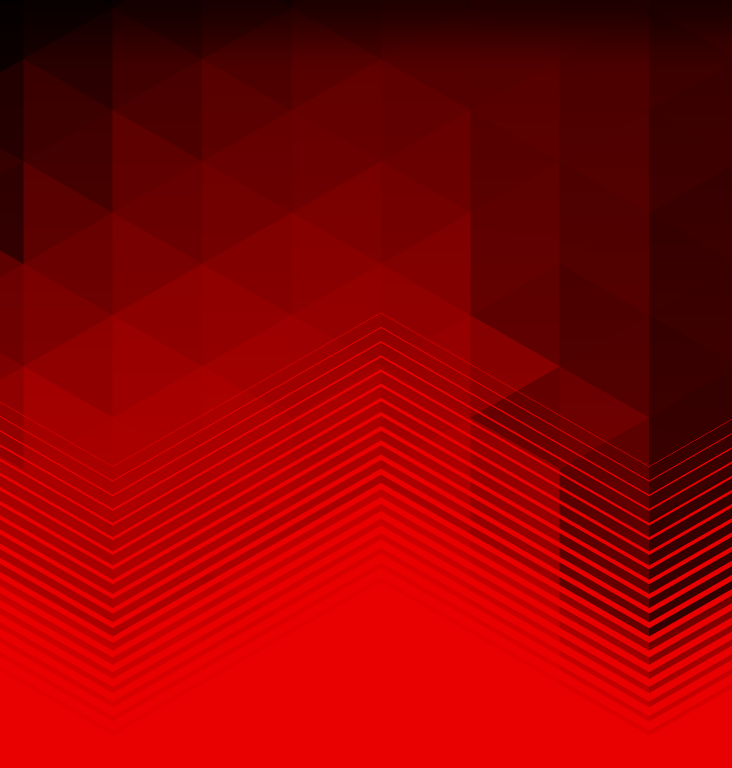
A Shadertoy shader for this background:

```glsl
// A wall of red triangular facets, dark at the top and right, fading into
// zigzag stripes that thicken downwards until they merge into solid red.
// Facets are cells of a sheared lattice; stripes repeat a triangle wave.

const float COLUMN = 0.1164;  // facet column width, in canvas heights
const float ROW = 0.0667;     // half the height of a facet

float hash(vec2 p) {
    return fract(sin(dot(p, vec2(127.1, 311.7))) * 43758.5);
}

// Lattice position: x in columns from the central peak, y in half facets
vec2 toLattice(vec2 p) {
    return vec2((p.x - 0.496) / COLUMN, (p.y - 0.0768) / ROW);
}

// Red level of the facet under p
float facetShade(vec2 p) {
    vec2 g = toLattice(p);
    float col = floor(g.x);
    float row = floor((g.y + g.x) * 0.5) + floor((g.y - g.x) * 0.5) + 1.0;

    // Each column brightens downwards, strongly on the left only
    float slope = col < 0.5 ? 0.043 - 0.006 * col : 0.018 - 0.007 * col;
    float shade = 0.34 - 0.011 * col * col + slope * row;
    shade = min(shade, 0.67) + 0.03 * (hash(vec2(col, row)) - 0.5);
    shade += 0.012 * (g.y - row);

    // Bright ridge on the right, with warmer facets below it
    if (col > 0.5 && col < 2.5) {
        if (row == col + 5.0) shade += 0.19 - 0.04 * col;
        if (row > 7.5) shade += 0.16 / (col * col);
    }
    // Shadowed steps along the left border
    if (col < -3.5 && abs(row + col + 2.0) < 0.5) shade -= 0.03;
    if (col == -5.0 && row == 3.0) shade -= 0.06;
    if (col == -5.0 && row == 0.0) shade -= 0.05;

    return max(shade, 0.05) * mix(0.4, 1.0, smoothstep(-0.01, 0.1, p.y));
}

void mainImage(out vec4 fragColor, in vec2 fragCoord) {
    float pixel = 1.0 / iResolution.y;
    vec2 p = vec2(fragCoord.x, iResolution.y - fragCoord.y) * pixel;

    // Facets, averaged over four samples for smooth edges
    float red = 0.0;
    for (int i = 0; i < 4; i++) {
        vec2 offset = vec2(i % 2, i / 2) * 0.5 - 0.25;
        red += 0.25 * facetShade(p + offset * pixel);
    }

    // Stripe coordinate: depth below the first zigzag, in stripe spacings
    const float spacing = 0.01878;
    float zigzag = abs(mod(toLattice(p).x + 3.0, 6.0) - 3.0);
    float depth = (p.y - 0.4075 - zigzag * ROW) / spacing;
    float blur = pixel / spacing;
    float index = floor(depth + 0.5);

    // Lower gaps are veiled in red until they vanish
    float veil = mix(0.3, 1.0, clamp((depth - 12.0) / 7.5, 0.0, 1.0));
    red = mix(red, 0.915, veil * smoothstep(-blur, blur, depth - 12.0));

    // Stripes
    float thickness = 0.04 + 0.034 * index;
    float edge = 0.5 * thickness - abs(depth - index);
    float stripe = clamp(edge / blur + 0.5, 0.0, 1.0) * step(0.0, index);
    red = mix(red, 0.915, stripe);

    fragColor = vec4(red, 0.0, 0.0, 1.0);
}
```
